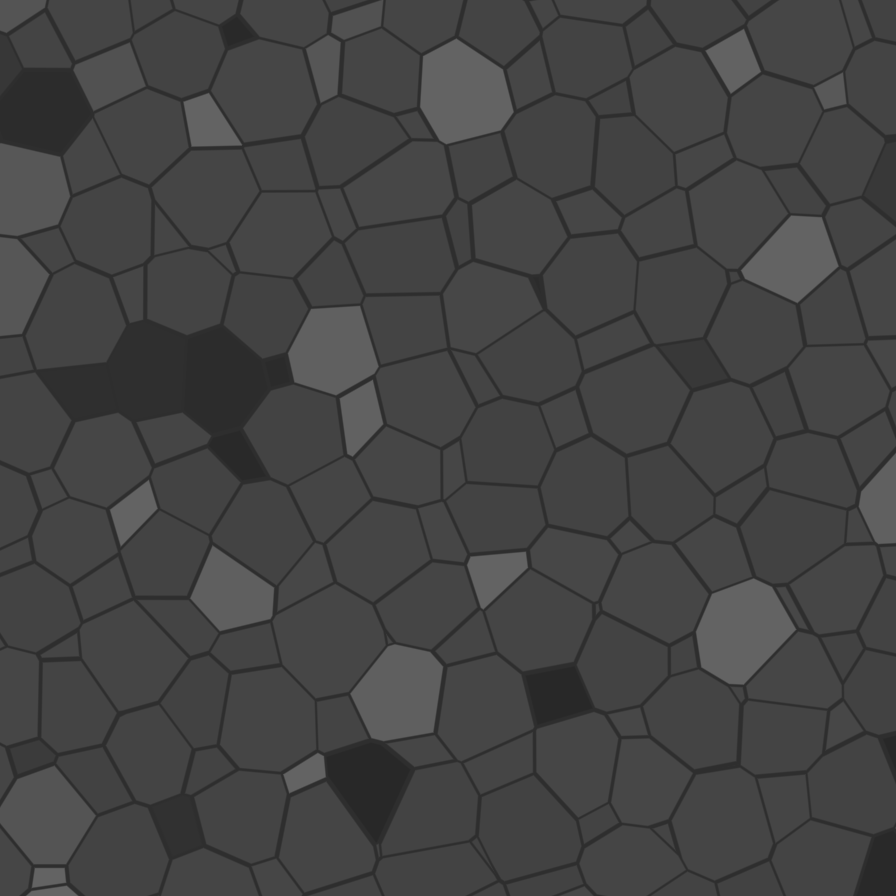
Reproduce this texture procedurally as a WebGL 1 fragment shader.

```glsl
precision highp float;
// Dark cracked-stone paving: large polygonal slabs with small chips in the gaps.
// A power diagram (weighted cellular noise) over a turned, jittered grid gives
// straight seams; the exact distance to each seam draws the joints.

uniform vec2 u_resolution;

#define GRID_COUNT 9.8      // large slabs across the canvas
#define GRID_TURN 0.43      // grid rotation in radians
#define SLAB_JITTER 0.58    // full range of slab displacement, in grid units
#define CHIP_JITTER 0.24    // full range of chip displacement
#define SLAB_WEIGHT 0.21    // how far slabs push the chips back
#define WEIGHT_SPREAD 0.11  // variation of the weights
#define JOINT_MIN 0.0012    // half width of the thinnest joint, in canvas units
#define JOINT_MAX 0.0027    // half width of the widest joint
#define SOFTNESS 0.0011     // half width of the joint's soft edge
#define JOINT_GRAY 0.182
#define STONE_GRAY 0.268

float hash(vec2 p) {
    vec3 q = fract(p.xyx * vec3(0.1031, 0.1030, 0.0973));
    q += dot(q, q.yzx + 33.33);
    return fract((q.x + q.y) * q.z);
}

vec2 jitter(vec2 id) {
    return vec2(hash(id + 17.3), hash(id + 71.9)) - 0.5;
}

vec2 slabCenter(vec2 id) {
    return id + SLAB_JITTER * jitter(id);
}

// Site position in xy and weight in z; kind 0 is a slab, kind 1 a chip.
vec3 siteAt(vec2 id, float kind) {
    float spread = WEIGHT_SPREAD * (hash(id + 43.7 + 90.0 * kind) - 0.5);
    if (kind < 0.5) return vec3(slabCenter(id), SLAB_WEIGHT + spread);
    // A chip sits amid the four slabs around it.
    vec2 middle = 0.25 * (slabCenter(id) + slabCenter(id + vec2(1.0, 0.0))
                + slabCenter(id + vec2(0.0, 1.0)) + slabCenter(id + 1.0));
    return vec3(middle + CHIP_JITTER * jitter(id + 130.0), spread);
}

float powerDistance(vec2 p, vec3 site) {
    vec2 d = p - site.xy;
    return dot(d, d) - site.z;
}

// Mostly one even gray, with a few darker and lighter stones.
float stoneGray(vec2 id) {
    float pick = hash(id + 211.0);
    float shade = hash(id + 307.0) - 0.5;
    if (pick < 0.055) return 0.175 + 0.04 * shade;
    if (pick < 0.095) return 0.230 + 0.03 * shade;
    if (pick < 0.140) return 0.330 + 0.03 * shade;
    if (pick < 0.190) return 0.382 + 0.03 * shade;
    return STONE_GRAY + 0.018 * shade;
}

void main() {
    vec2 uv = gl_FragCoord.xy / u_resolution.y;
    float c = cos(GRID_TURN), s = sin(GRID_TURN);
    vec2 p = mat2(c, s, -s, c) * uv * GRID_COUNT + 40.0;
    vec2 cell = floor(p + 0.5);

    // Find the stone that owns this point.
    vec3 owner = vec3(0.0);
    vec2 ownerId = vec2(0.0);
    float ownerDistance = 100.0;
    for (int y = -2; y <= 2; y++) {
        for (int x = -2; x <= 2; x++) {
            for (int k = 0; k < 2; k++) {
                vec2 id = cell + vec2(float(x), float(y));
                vec3 site = siteAt(id, float(k));
                float d = powerDistance(p, site);
                if (d < ownerDistance) {
                    ownerDistance = d;
                    owner = site;
                    ownerId = id + 150.0 * float(k);
                }
            }
        }
    }

    // Distance to the nearest joint, less that joint's own half width.
    float edge = 10.0;
    for (int y = -2; y <= 2; y++) {
        for (int x = -2; x <= 2; x++) {
            for (int k = 0; k < 2; k++) {
                vec3 site = siteAt(cell + vec2(float(x), float(y)), float(k));
                float span = length(site.xy - owner.xy);
                if (span > 0.001) {
                    float gap = (powerDistance(p, site) - ownerDistance) / (2.0 * span);
                    float width = mix(JOINT_MIN, JOINT_MAX, hash(floor((site.xy + owner.xy) * 8.0)));
                    edge = min(edge, gap / GRID_COUNT - width);
                }
            }
        }
    }

    float soft = max(SOFTNESS, 0.6 / u_resolution.y);
    float gray = mix(JOINT_GRAY, stoneGray(ownerId), smoothstep(-soft, soft, edge));
    gl_FragColor = vec4(vec3(gray), 1.0);
}
```
